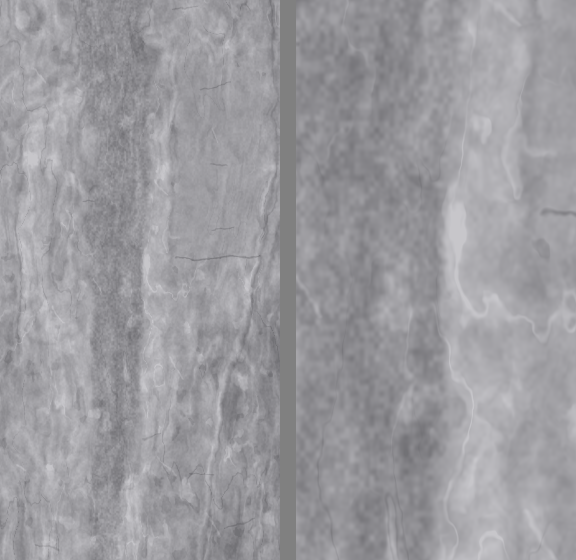
Left, the full canvas; right, a detail of the centre.
Reproduce this texture procedurally as a WebGL 2 fragment shader.

```glsl
#version 300 es
precision highp float;

uniform vec2 u_resolution;
out vec4 fragColor;

float hash(vec2 p) {
    vec3 q = fract(p.xyx * 0.1031);
    q += dot(q, q.yzx + 33.33);
    return fract((q.x + q.y) * q.z);
}

float noise(vec2 p) {
    vec2 i = floor(p), f = fract(p);
    f = f * f * (3.0 - 2.0 * f);
    float low = mix(hash(i), hash(i + vec2(1, 0)), f.x);
    float high = mix(hash(i + vec2(0, 1)), hash(i + vec2(1, 1)), f.x);
    return mix(low, high, f.y);
}

float fbm(vec2 p, int octaves) {
    float sum = 0.0, amp = 0.5, total = 0.0;
    for (int i = 0; i < octaves; i++) {
        sum += amp * noise(p);
        total += amp;
        p = p * 2.03 + vec2(17.3, 9.1);
        amp *= 0.58;
    }
    return sum / total;
}

// Soft-edged interval
float band(float x, float left, float right, float soft) {
    return smoothstep(left - soft, left + soft, x) * (1.0 - smoothstep(right - soft, right + soft, x));
}

// Soft line where a value crosses zero
float ridge(float value, float width) {
    return 1.0 - smoothstep(0.0, width, abs(value));
}

float stroke(vec2 p, vec2 a, vec2 b, float width) {
    vec2 ab = b - a;
    float t = clamp(dot(p - a, ab) / dot(ab, ab), 0.0, 1.0);
    return ridge(length(p - a - ab * t), width);
}

// Scattered rounded inclusions, one candidate per cell
float pebbles(vec2 p, float size, float chance) {
    vec2 cell = floor(p / size);
    float cover = 0.0;
    for (int j = -1; j <= 1; j++)
    for (int i = -1; i <= 1; i++) {
        vec2 id = cell + vec2(i, j) + 40.0;
        vec2 center = (id - 39.5 + 0.7 * (vec2(hash(id), hash(id + 71.0)) - 0.5)) * size;
        float radius = size * mix(0.1, 0.26, hash(id + 13.0));
        float d = length((p - center) * vec2(1.0, 0.65)) / radius;
        cover = max(cover, step(hash(id + 29.0), chance) * (1.0 - smoothstep(0.6, 1.2, d)));
    }
    return cover;
}

// Short random scratches around a main direction
float scratches(vec2 p, float seed, vec2 direction, float width) {
    float cover = 0.0;
    for (int i = 0; i < 9; i++) {
        vec2 id = vec2(float(i) * 3.7 + seed, seed);
        vec2 a = vec2(hash(id), 2.0 * hash(id + 5.0));
        vec2 reach = direction * mix(0.04, 0.13, hash(id + 11.0));
        reach.y += 0.06 * (hash(id + 23.0) - 0.5);
        cover = max(cover, stroke(p, a, a + reach, width));
    }
    return cover;
}

void main() {
    vec2 p = gl_FragCoord.xy / u_resolution * vec2(1.0, 2.0);
    vec2 bend = vec2(fbm(p * vec2(4.0, 2.0), 3), fbm(p * vec2(4.0, 2.5) + 31.0, 3)) - 0.5;
    vec2 fray = vec2(fbm(p * vec2(19.0, 12.0) + 7.0, 4), fbm(p * 17.0 + 53.0, 4)) - 0.5;
    vec2 w = p + vec2(0.11, 0.2) * bend + vec2(0.035, 0.06) * fray;

    // Long vertical strata
    float ribbonX = mix(0.47, 0.57, smoothstep(0.0, 0.9, w.y));
    float seamX = mix(0.71, 0.96, smoothstep(0.0, 1.3, w.y));
    float tongue = band(w.x, 0.09, 0.2, 0.014) * band(w.y, 0.75, 1.55, 0.12);
    float core = band(w.x, mix(0.33, 0.24, smoothstep(1.4, 1.8, w.y)), ribbonX - 0.04, 0.014);
    float ribbon = band(w.x, ribbonX - 0.045, ribbonX + 0.045, 0.016) * (1.0 - smoothstep(1.4, 1.75, w.y));
    float flank = smoothstep(seamX - 0.01, seamX + 0.03, w.x);
    float slab = band(p.x + 0.02 * bend.x, 0.635, 0.93, 0.015) * band(p.y, 1.075, 1.72, 0.06);
    float diagonal = band(w.x - 0.6 * (w.y - 1.65), 0.5, 0.58, 0.03) * smoothstep(1.55, 1.75, w.y);
    float grey = 0.616 + 0.075 * tongue - 0.042 * core + 0.052 * ribbon - 0.036 * flank + 0.035 * diagonal;
    grey += 0.018 * band(w.x, 0.2, 0.33, 0.02);

    // Clouds and mottling
    float calm = 1.0 - 0.6 * max(slab, 0.6 * core);
    float clouds = fbm(w * vec2(8.0, 2.6) + 3.0, 5) - 0.5;
    float mottle = fbm(w * vec2(24.0, 15.0) + 61.0, 4) - 0.5;
    grey += calm * (0.19 * clouds + 0.2 * mottle);

    // Vertical striation, coarse and fine
    float lean = w.x - 0.12 * w.y * smoothstep(0.5, 0.75, p.x);
    float strata = fbm(vec2(lean * 26.0, w.y * 1.8) + 5.0, 3) - 0.5;
    float streaks = fbm(vec2(lean * 75.0, w.y * 6.0), 2) - 0.5;
    grey += (0.08 - 0.04 * slab) * strata + (0.065 + 0.045 * flank) * streaks;

    // Layered contours in the folded areas
    float folded = smoothstep(0.44, 0.62, fbm(p * vec2(3.0, 2.0) + 83.0, 3)) * calm;
    float layers = abs(fract(11.0 * fbm(w * vec2(5.0, 1.5) + 19.0, 3)) - 0.5) - 0.25;
    grey += 0.12 * folded * layers;

    // Pale and dark veins
    float patches = smoothstep(0.42, 0.62, fbm(p * 5.0 + 47.0, 3)) * calm;
    grey += 0.065 * patches * ridge(fbm(w * vec2(8.0, 2.6) + 11.0, 4) - 0.5, 0.02);
    grey -= 0.065 * (1.0 - patches) * calm * ridge(fbm(w * vec2(7.0, 2.0) + 91.0, 4) - 0.47, 0.014);
    grey += 0.075 * ridge(w.x - seamX, 0.013) * (1.0 - smoothstep(1.3, 1.5, w.y));
    grey -= 0.05 * ridge(w.x - seamX - 0.018, 0.008);
    grey -= 0.06 * ridge(w.x - 0.083, 0.008) * band(w.y, 0.75, 1.55, 0.1);
    grey -= 0.05 * ridge(w.x - 0.63, 0.012) * band(w.y, 1.05, 1.6, 0.1);

    // Inclusions
    float lower = 1.0 - smoothstep(0.8, 1.25, p.y);
    grey += 0.065 * pebbles(p + 0.09 * fray, 0.1, 0.15 + 0.25 * lower) * (1.0 - 0.8 * slab);
    grey -= 0.055 * pebbles(p + 0.1 * fray + 3.0, 0.075, 0.28) * calm;

    // Cracks and scratches
    vec2 jagged = p + 0.03 * fray;
    grey -= 0.11 * stroke(jagged, vec2(0.63, 1.075), vec2(0.93, 1.085), 0.006);
    grey -= 0.08 * scratches(jagged, 4.0, vec2(1.0, 0.15), 0.005);
    grey += 0.06 * scratches(jagged, 37.0, vec2(0.6, -0.7), 0.006);

    // Fine grain, strongest in the central stratum
    float grit = fbm(p * vec2(80.0, 62.0) + 29.0, 2) - 0.5;
    float grain = noise(p * vec2(170.0, 140.0)) - 0.5;
    grey += (0.05 + 0.035 * core - 0.015 * slab) * grit + (0.03 + 0.04 * core) * grain;

    grey = clamp(grey, 0.45, 0.78);
    fragColor = vec4(grey + vec3(-0.001, -0.004, 0.013), 1.0);
}
```
